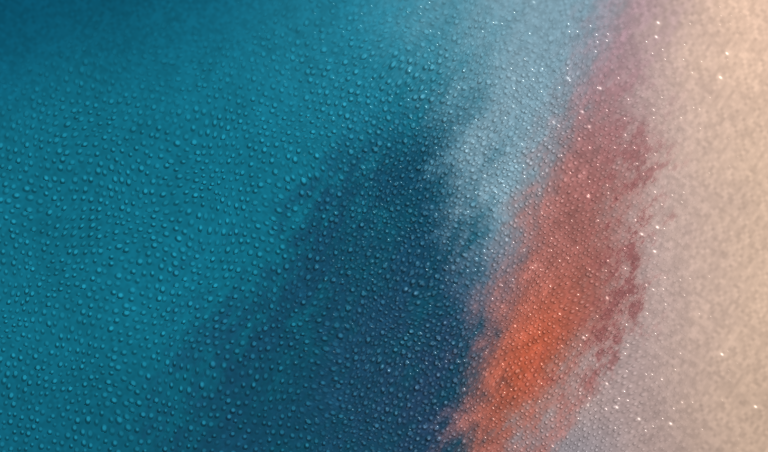
Write a Shadertoy shader that draws this texture.

```glsl
// Wet painted surface: teal and navy meet a pale blue haze, a rust streak and warm sand.
// Soft colour masks are frayed by diagonal fractal noise, then covered with jittered
// droplets, fine grain and a few out-of-focus sparkles.

float hash(vec2 p) {
    return fract(sin(dot(p, vec2(127.1, 311.7))) * 43758.545);
}

float noise(vec2 p) {
    vec2 i = floor(p), f = fract(p);
    f = f * f * (3.0 - 2.0 * f);
    return mix(mix(hash(i), hash(i + vec2(1, 0)), f.x),
               mix(hash(i + vec2(0, 1)), hash(i + vec2(1, 1)), f.x), f.y);
}

// Fractal noise centred on zero
float fbm(vec2 p) {
    float sum = 0.0, amp = 0.5;
    for (int i = 0; i < 6; i++) {
        sum += amp * (noise(p) - 0.5);
        p = mat2(1.6, 1.2, -1.2, 1.6) * p + 7.3;
        amp *= 0.6;
    }
    return sum;
}

// One bead per cell, alternate rows shifted: x = lit cap, y = shaded lower rim
vec2 droplets(vec2 p, float scale) {
    vec2 g = p * scale;
    g.x += 0.5 * mod(floor(g.y), 2.0);
    vec2 id = floor(g);
    vec2 jitter = vec2(hash(id), hash(id + 31.7)) - 0.5;
    vec2 d = fract(g) - 0.5 - 0.45 * jitter;
    float radius = mix(0.12, 0.25, hash(id + 9.2));
    float soft = max(0.13, scale / iResolution.y);
    float cap = 1.0 - smoothstep(radius - soft, radius + soft, length(d - vec2(0.02, 0.06)));
    float rim = 1.0 - smoothstep(radius, radius + 1.6 * soft, length(d + vec2(0.04, 0.12)));
    return vec2(cap, rim * (1.0 - cap)) * (0.35 + 0.65 * hash(id + 4.4));
}

// Sparse bright points with a faint halo
float sparkles(vec2 p, float scale, float density) {
    vec2 g = p * scale, id = floor(g);
    vec2 d = fract(g) - 0.5 - 0.5 * (vec2(hash(id + 2.1), hash(id + 5.8)) - 0.5);
    d = mat2(0.8, 0.6, -0.6, 0.8) * d * vec2(1.0, 1.5);
    float r2 = dot(d, d);
    return step(1.0 - density, hash(id + 17.3)) * (exp(-r2 * 120.0) + 0.15 * exp(-r2 * 28.0));
}

void mainImage(out vec4 fragColor, in vec2 fragCoord) {
    vec2 uv = fragCoord / iResolution.xy;
    vec2 p = fragCoord / iResolution.y;
    float x = uv.x, y = uv.y;

    // Brushed noise running up and to the right, and a finer grit
    vec2 along = vec2(dot(p, vec2(0.55, 0.83)), dot(p, vec2(0.83, -0.55)));
    float streak = fbm(along * vec2(9.0, 20.0) + 11.0);
    float grit = fbm(along * vec2(32.0, 56.0) + 5.0);
    float cloud = fbm(p * 6.0 + 3.0);
    float fray = 0.55 * streak + 0.25 * cloud + 0.3 * grit;

    // Teal base, darker in the upper left and along the bottom
    vec3 col = mix(vec3(0.035, 0.31, 0.41), vec3(0.07, 0.42, 0.51),
                   smoothstep(1.05, 0.65, y - 0.55 * x + 0.1 * cloud));
    col = mix(col, vec3(0.06, 0.35, 0.44), 0.6 * smoothstep(0.3, 0.0, y));
    vec2 topGlow = (uv - vec2(0.53, 1.0)) / vec2(0.18, 0.32);
    col = mix(col, vec3(0.17, 0.53, 0.63), 0.8 * exp(-dot(topGlow, topGlow)));
    col *= 1.0 + 0.12 * cloud + 0.08 * streak;

    // Navy wedge, broken into feathered strokes on its upper-left side
    float wedge = smoothstep(-0.05, 0.13, x - 0.14 - 0.45 * y + 0.36 * fray)
                * smoothstep(0.90, 0.62, y + 0.35 * fray);
    vec3 navy = mix(vec3(0.08, 0.27, 0.365), vec3(0.14, 0.235, 0.34),
                    smoothstep(0.35, 0.62, x) * smoothstep(0.6, 0.1, y));
    navy *= 1.0 + 0.3 * streak + 0.3 * grit;
    col = mix(col, navy, wedge * clamp(0.85 + 0.8 * streak + 0.5 * grit, 0.0, 1.0));

    // Pale haze, broad above and pinched below
    float hazeWidth = mix(0.05, 0.14, smoothstep(0.55, 1.0, y));
    float haze = smoothstep(-hazeWidth, hazeWidth, x - 0.655 + 0.085 * y + 0.13 * fray);
    vec3 hazeColor = mix(vec3(0.30, 0.35, 0.45), vec3(0.50, 0.63, 0.69), smoothstep(0.2, 0.6, y));
    col = mix(col, hazeColor, haze);

    // Sandy right side, pink-grey turning to beige
    float toBeige = smoothstep(0.78, 1.0, x - 0.02 * y + 0.06 * cloud);
    vec3 sand = mix(vec3(0.71, 0.62, 0.61), vec3(0.84, 0.72, 0.63), toBeige);
    sand = mix(sand, vec3(0.90, 0.76, 0.67), 0.7 * smoothstep(0.6, 1.0, y) * smoothstep(0.85, 1.0, x));
    sand *= mix(0.94, 1.02, smoothstep(0.0, 0.4, y)) * (1.0 + 0.10 * cloud + 0.08 * grit);
    sand = mix(sand, vec3(0.53, 0.53, 0.57), 0.6 * smoothstep(0.12, 0.0, y) * smoothstep(0.85, 0.74, x));

    // Rust streak between haze and sand
    vec3 rust = mix(vec3(0.64, 0.42, 0.40), vec3(0.64, 0.53, 0.57), smoothstep(0.5, 0.97, y));
    vec2 ember = (uv - vec2(0.69 + 0.25 * (y - 0.21), 0.21)) / vec2(0.055, 0.17);
    rust = mix(rust, vec3(0.76, 0.36, 0.25), 0.85 * exp(-dot(ember, ember)));
    rust *= 1.0 + 0.28 * streak + 0.3 * grit;
    float rightEdge = 0.70 + 0.125 * smoothstep(-0.02, 0.38, y) - x + 0.18 * fray;
    float rustFade = mix(0.045, 0.09, y);
    vec3 warm = mix(sand, rust, smoothstep(-rustFade, rustFade, rightEdge));
    float stain = exp(-pow((rightEdge - 0.02) / 0.05, 2.0)) * smoothstep(-0.06, 0.14, 0.6 * streak + 0.7 * grit)
                * smoothstep(0.08, 0.22, y) * smoothstep(0.95, 0.45, y);
    warm = mix(warm, vec3(0.49, 0.28, 0.29), 0.55 * stain);
    float leftEdge = x - 0.59 - 0.145 * y - 0.035 * y * y + 0.09 * fray;
    float warmMask = smoothstep(-0.035, mix(0.03, 0.08, y), leftEdge);
    col = mix(col, warm, warmMask);

    // Beads on the cool side, blurred away toward the top left
    vec2 bent = p + 0.03 * vec2(noise(p * 9.0), noise(p * 9.0 + 40.0));
    float focus = smoothstep(0.95, 0.55, y - 0.35 * x + 0.2 * cloud);
    vec2 beads = droplets(mat2(0.97, 0.24, -0.24, 0.97) * bent, 52.0) * focus * (1.0 - warmMask);
    beads *= 1.0 - 0.5 * haze;
    col *= 1.0 - 0.30 * beads.y;
    col += beads.x * mix(vec3(0.06, 0.16, 0.18), vec3(0.16, 0.18, 0.19), smoothstep(0.35, 0.65, x));

    // Finer beads and grain near the centre and right
    float fineArea = smoothstep(0.3, 0.6, x) * smoothstep(0.95, 0.7, x) * smoothstep(1.1, 0.6, y);
    vec2 fine = droplets(mat2(0.8, 0.6, -0.6, 0.8) * bent + 3.1, 82.0) * fineArea;
    col = col * (1.0 - 0.22 * fine.y) + 0.17 * fine.x;
    col *= 1.0 + 0.13 * (noise(along * 130.0) - 0.5);

    // Sparkles
    float glint = sparkles(p, 48.0, 0.16) * smoothstep(0.25, 0.65, x) * smoothstep(1.0, 0.8, x)
                + sparkles(p + 5.3, 26.0, 0.12) * smoothstep(0.55, 0.85, x);
    col += 0.4 * glint * vec3(1.0, 0.96, 0.9);

    fragColor = vec4(clamp(col, 0.0, 1.0), 1.0);
}
```
